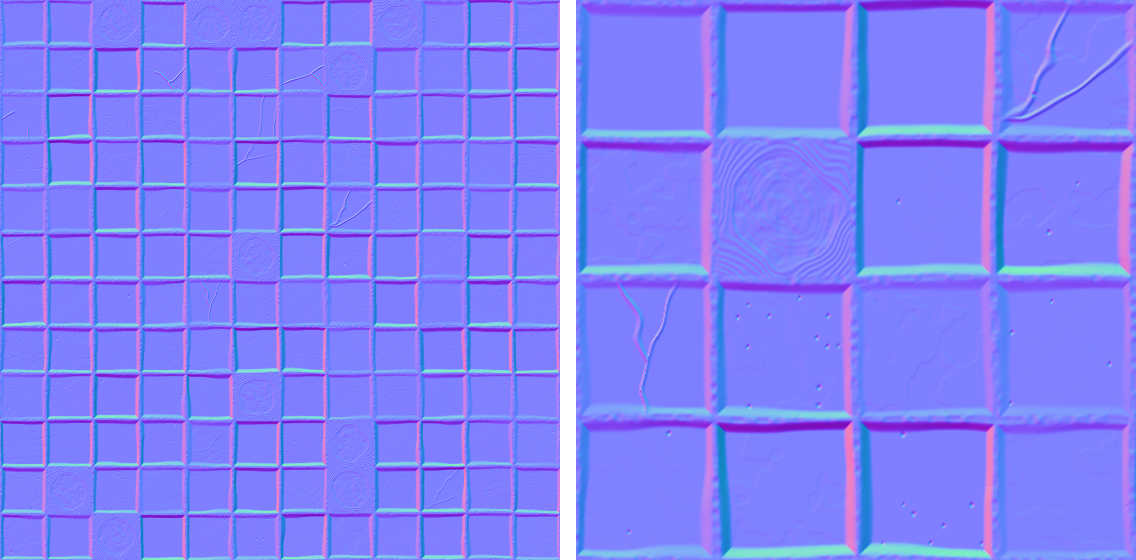
Left: the whole. Right: its middle third, enlarged.
A Shadertoy shader for this texture map:

```glsl
// Tangent-space normal map of a 12 by 12 wall of bevelled square tiles with rough joints.
// A height field (bevels, cracks, pits, flakes, rippled round tiles) is built per cell,
// and its central differences become the normal; hashes and noise wrap at the border.

const float TILES = 12.0;          // repeats across and down
const float HALF_SIZE = 0.487;     // half the tile width, in cells
const float CORNER = 0.02;         // corner radius
const float BEVEL = 0.078;         // mean bevel width
const float BEVEL_TAPER = 0.40;    // relative change of bevel width along the edges
const float LIFT_MIN = 0.012;      // height of the flattest tile
const float LIFT_MAX = 0.088;      // height of the proudest tile
const float MAX_TILT = 0.016;      // slope of the tile faces
const float MAX_TURN = 0.020;      // crookedness, in radians
const float GRID_BEND = 0.060;     // slow wander of the joints
const float EDGE_WOBBLE = 0.008;
const float JOINT_ROUGH = 0.009;
const float ROUND_SHARE = 0.075;   // share of tiles with a round worn patch
const float ROUND_RADIUS = 0.38;
const float RIPPLE_FREQ = 145.0;
const float RIPPLE_HEIGHT = 0.0015;
const float CRACK_SHARE = 0.20;
const float CRACK_DEPTH = 0.015;
const float CRACK_WIDTH = 0.026;
const float PIT_GRID = 14.0;       // pit cells per tile
const float PIT_DENSITY = 0.08;
const float PIT_HEIGHT = 0.012;
const float FLAKE_HEIGHT = 0.0020;

float hash(vec2 p) {
    return fract(sin(dot(p, vec2(127.1, 311.7))) * 43758.5);
}

// Value noise over cell space, with a whole number of lattice steps per tile
float noise(vec2 cellPos, float perTile) {
    vec2 p = cellPos * perTile;
    vec2 i = floor(p), f = p - i;
    float period = perTile * TILES;
    vec2 a = mod(i, period), b = mod(i + 1.0, period);
    f = f * f * f * (f * (f * 6.0 - 15.0) + 10.0);
    return mix(mix(hash(a), hash(vec2(b.x, a.y)), f.x),
               mix(hash(vec2(a.x, b.y)), hash(b), f.x), f.y);
}

vec2 noisePair(vec2 pos, float perTile) {
    return vec2(noise(pos, perTile), noise(pos + 5.0, perTile)) - 0.5;
}

float roundedBox(vec2 p, float halfSize, float radius) {
    vec2 d = abs(p) - halfSize + radius;
    return length(max(d, 0.0)) + min(max(d.x, d.y), 0.0) - radius;
}

// Branching groove along the borders between three random sites
float crack(vec2 q, vec2 pos, vec2 id) {
    q += 0.14 * noisePair(pos, 4.0);
    vec2 nearest = vec2(9.0), second = vec2(9.0);
    for (int k = 0; k < 3; k++) {
        vec2 seed = id + 17.0 * float(k + 1);
        vec2 site = q - 1.1 * (vec2(hash(seed), hash(seed + 5.3)) - 0.5);
        if (dot(site, site) < dot(nearest, nearest)) {
            second = nearest;
            nearest = site;
        } else if (dot(site, site) < dot(second, second)) {
            second = site;
        }
    }
    float border = 0.5 * (dot(second, second) - dot(nearest, nearest))
                 / max(length(second - nearest), 0.01);
    float fade = smoothstep(0.15, 0.55, noise(pos + 3.0, 2.0));
    return fade * (1.0 - smoothstep(0.0, CRACK_WIDTH, border));
}

// Small scattered bumps
float pits(vec2 pos, float density) {
    vec2 p = pos * PIT_GRID;
    vec2 cell = mod(floor(p), PIT_GRID * TILES);
    vec2 centre = 0.35 + 0.3 * vec2(hash(cell + 2.7), hash(cell + 8.1));
    float radius = mix(0.18, 0.34, hash(cell + 4.9));
    float present = step(hash(cell + 0.5), density);
    return present * (1.0 - smoothstep(0.0, radius, length(fract(p) - centre)));
}

// Worn disc with a mottled middle and wavering concentric ripples around it
float roundPatch(vec2 q, vec2 pos) {
    float radius = length(q) + 0.09 * (noise(pos, 4.0) - 0.5) + 0.03 * (noise(pos, 9.0) - 0.5);
    float inside = 1.0 - smoothstep(ROUND_RADIUS - 0.03, ROUND_RADIUS + 0.02, radius);
    float ripple = sin(RIPPLE_FREQ * radius + 9.0 * noise(pos, 4.0));
    float mottle = 0.6 * noise(pos, 10.0) + 0.5 * noise(pos, 21.0);
    return RIPPLE_HEIGHT * ripple * (1.0 - 0.7 * inside) + inside * (0.001 + 0.008 * mottle);
}

float height(vec2 pos) {
    pos += GRID_BEND * noisePair(pos + 0.5, 1.0);
    vec2 id = mod(floor(pos), TILES);
    vec2 q = fract(pos) - 0.5;
    float joint = JOINT_ROUGH * (noise(pos, 22.0) - 0.5);

    if (hash(id + 31.7) < ROUND_SHARE) {
        float inner = smoothstep(0.0, 0.05, 0.5 - max(abs(q.x), abs(q.y)));
        return mix(joint, roundPatch(q, pos), inner);
    }

    // Slightly crooked slab with a tapering bevel
    float turn = MAX_TURN * (2.0 * hash(id + 7.2) - 1.0);
    vec2 slab = q + turn * vec2(-q.y, q.x) + EDGE_WOBBLE * noisePair(pos, 5.0);
    float depth = -roundedBox(slab, HALF_SIZE, CORNER);
    float taper = 1.0 + BEVEL_TAPER * (2.0 * noise(pos + 0.25, 2.0) - 1.0);
    float top = smoothstep(0.0, BEVEL * taper, depth);
    vec2 tilt = 2.0 * vec2(hash(id + 61.1), hash(id + 67.4)) - 1.0;
    float lift = mix(LIFT_MIN, LIFT_MAX, hash(id + 13.4)) + MAX_TILT * dot(tilt, q);

    // Wear differs from tile to tile
    float crackAmount = smoothstep(1.0 - CRACK_SHARE, 1.0, hash(id + 23.9));
    float pitAmount = pow(hash(id + 41.3), 3.0);
    float flakeAmount = pow(hash(id + 53.8), 2.0);
    float flakeNoise = 0.65 * noise(pos, 4.0) + 0.35 * noise(pos, 12.0);
    float wear = FLAKE_HEIGHT * flakeAmount * smoothstep(0.52, 0.56, flakeNoise)
               + PIT_HEIGHT * pits(pos, PIT_DENSITY * pitAmount)
               - CRACK_DEPTH * crackAmount * crack(q, pos, id);
    return lift * top + joint * (1.0 - smoothstep(0.0, 0.03, depth)) + wear * top;
}

void mainImage(out vec4 fragColor, in vec2 fragCoord) {
    vec2 pos = fragCoord / iResolution.xy * TILES;
    float reach = max(0.011, 0.5 * TILES / iResolution.y);
    vec2 e = vec2(reach, 0.0);
    vec2 slope = vec2(height(pos + e.xy) - height(pos - e.xy),
                      height(pos + e.yx) - height(pos - e.yx)) / (2.0 * reach);
    // Green points down the canvas
    fragColor = vec4(0.5 + 0.5 * normalize(vec3(-slope.x, slope.y, 1.0)), 1.0);
}
```
